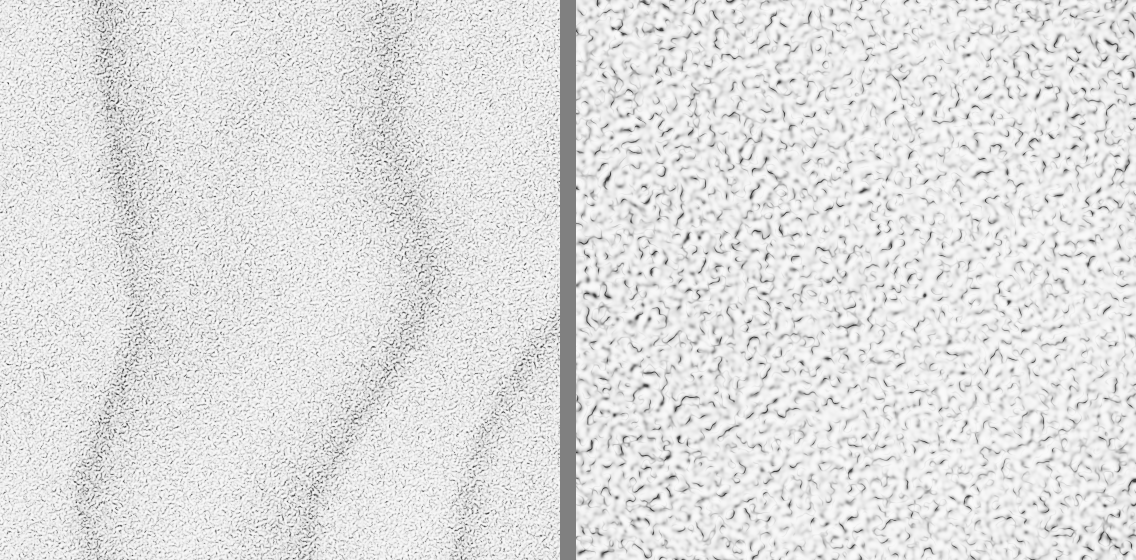
Left: the whole. Right: its middle third, enlarged.
This texture is drawn by a Shadertoy shader. Its source:

```glsl
// Pale grained plaster with three soft, curving vertical folds.
// Fine relief noise is side-lit from a wandering angle and broken by creases;
// grain and folds add up as exponents, so shade deepens inside the folds.

#define PAPER 0.985        // brightest tone
#define SHADE 0.066        // typical darkening below the paper tone
#define GRAIN 0.80         // strength of the fine relief
#define FOLDS 0.82         // strength of the folds
#define MOTTLE 0.42        // strength of the broad cloudy variation
#define GRAIN_CELLS 190.0  // relief cells across the canvas
#define LIGHT_REACH 0.3    // half offset of the relief, in cells
#define LIGHT_ANGLE 2.2    // mean direction of the light, in radians
#define LIGHT_WANDER 4.0   // how far the light direction strays
#define CREASE_WIDTH 0.17  // height range of the thin creases
#define FOLD_WOBBLE 0.016  // irregularity of the fold lines
#define SAMPLES 2          // antialiasing samples per axis

vec2 hash22(vec2 p) {
    vec3 q = fract(vec3(p.xyx) * vec3(0.1031, 0.1030, 0.0973));
    q += dot(q, q.yzx + 33.33);
    return fract((q.xx + q.yz) * q.zy);
}

float cornerSlope(vec2 cell, vec2 offset) {
    return dot(hash22(cell) * 2.0 - 1.0, offset);
}

// Gradient noise centred on zero
float noise(vec2 p) {
    vec2 i = floor(p), f = p - i;
    vec2 u = f * f * f * (f * (f * 6.0 - 15.0) + 10.0);
    vec2 e = vec2(1.0, 0.0);
    float low = mix(cornerSlope(i, f), cornerSlope(i + e, f - e), u.x);
    float high = mix(cornerSlope(i + e.yx, f - e.yx),
                     cornerSlope(i + e.xx, f - e.xx), u.x);
    return mix(low, high, u.y);
}

// Two rotated layers hide the noise lattice
float relief(vec2 p) {
    mat2 turn = mat2(0.8, 0.6, -0.6, 0.8);
    return noise(turn * p + 17.3) + noise(turn * turn * p * 1.2 + 61.7);
}

// Side-lit relief plus short broken creases, roughly unit variance
float grain(vec2 uv) {
    vec2 p = uv * GRAIN_CELLS;
    float angle = LIGHT_ANGLE + LIGHT_WANDER * noise(p * 0.4 + 41.9);
    vec2 reach = LIGHT_REACH * vec2(cos(angle), sin(angle));
    float lit = relief(p + reach) - relief(p - reach);
    float crease = 1.0 - smoothstep(0.0, CREASE_WIDTH, abs(relief(p)));
    crease *= smoothstep(-0.12, 0.12, noise(p * 0.6 + 23.6));
    return 0.85 * lit / 0.32 + 0.5 * (crease - 0.14) / 0.3;
}

// Faint core line with a separate soft falloff on each side
float fold(float d, float left, float right) {
    float width = d < 0.0 ? left : right;
    float soft = exp(-d * d / (width * width));
    float core = exp(-d * d / 0.0003);
    return 0.7 * soft + 0.3 * core;
}

float folds(vec2 uv) {
    float down = 1.0 - uv.y;
    float x = uv.x + FOLD_WOBBLE * (noise(uv * 6.0 + 3.1)
                                  + 0.8 * noise(uv * 23.0 + 8.4));
    float leftLine = 0.178 + 0.12 * down - 0.13 * smoothstep(0.55, 0.9, down);
    float middleLine = 0.69 + 0.07 * smoothstep(0.2, 0.5, down)
                     - 0.21 * smoothstep(0.5, 0.95, down);
    float rightLine = 0.818 + 0.95 * uv.y * uv.y;
    float rightFade = 1.0 - smoothstep(0.4, 0.55, uv.y);
    float narrowing = smoothstep(0.3, 0.6, down);
    float middleLeft = mix(0.085, 0.06, narrowing);
    float middleRight = mix(0.075, 0.025, narrowing);
    return fold(x - leftLine, 0.027, 0.075)
         + 0.85 * fold(x - middleLine, middleLeft, middleRight)
         + 0.85 * rightFade * fold(x - rightLine, 0.022, 0.05);
}

// Broad clouds, stretched along the folds, and small patches
float mottle(vec2 uv) {
    vec2 slanted = vec2(uv.x - 0.3 * uv.y, uv.y);
    return noise(slanted * vec2(6.0, 3.0) + 5.2)
         + 0.6 * noise(uv * 34.0 + 9.6);
}

float tone(vec2 uv) {
    float depth = GRAIN * grain(uv) + FOLDS * folds(uv) + MOTTLE * mottle(uv);
    return PAPER - min(SHADE * exp(depth), 0.75);
}

void mainImage(out vec4 fragColor, in vec2 fragCoord) {
    float sum = 0.0;
    for (int j = 0; j < SAMPLES; j++) {
        for (int i = 0; i < SAMPLES; i++) {
            vec2 shift = (vec2(i, j) + 0.5) / float(SAMPLES) - 0.5;
            sum += tone((fragCoord + shift) / iResolution.xy);
        }
    }
    fragColor = vec4(vec3(sum / float(SAMPLES * SAMPLES)), 1.0);
}
```
